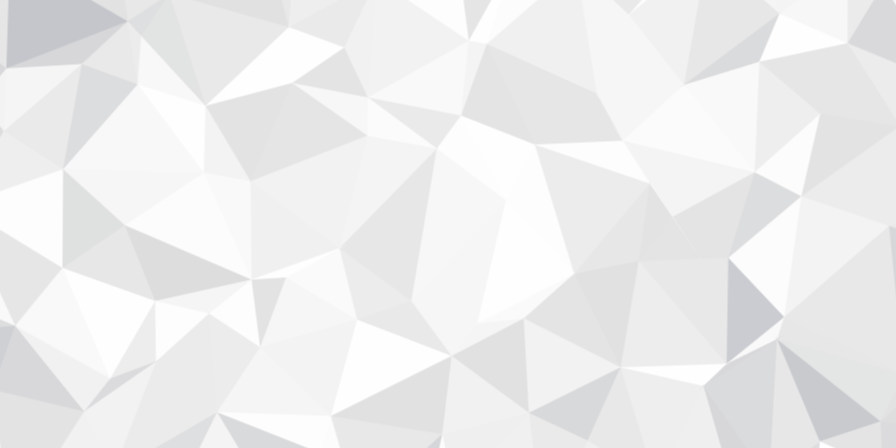
This background is drawn by a WebGL 1 fragment shader. Its source:

```glsl
precision highp float;

// Pale low-poly backdrop: a turned, jittered lattice whose quads are each cut
// into two flat triangles. Tones are random per triangle, nearly white in the
// upper middle and falling to cool greys toward the sides and the bottom.

uniform vec2 u_resolution;

#define ROWS 5.7            // lattice cells per canvas height
#define TURN 0.48           // lattice rotation in radians
#define JITTER 0.90         // vertex wander inside its cell, below 1
#define EDGE_SOFT 0.0045    // edge blur as a part of the canvas height
#define GLOW_CENTER vec2(0.49, 0.66)
#define GLOW_SCALE vec2(2.0, 1.25)
#define CENTER_DEPTH 0.105  // darkest tone drop in the middle
#define BORDER_DEPTH 0.165  // darkest tone drop at the border
#define ACCENT_DEPTH 0.09   // extra drop of the rare slate triangles
#define ACCENT_SHARE 0.10
#define SLATE_TINT vec3(1.03, 1.0, 0.91)

vec2 hash2(vec2 cell) {
  vec3 h = fract(cell.xyx * vec3(0.1031, 0.1030, 0.0973));
  h += dot(h, h.yzx + 33.33);
  return fract((h.xx + h.yz) * h.zy);
}

float cross2(vec2 a, vec2 b) {
  return a.x * b.y - a.y * b.x;
}

vec2 latticeVertex(vec2 cell) {
  return cell + 0.5 + JITTER * (hash2(cell + 17.0) - 0.5);
}

// Signed distance to the line a-b, positive on its left side.
float leftOf(vec2 p, vec2 a, vec2 b) {
  vec2 edge = b - a;
  return cross2(edge, p - a) / max(length(edge), 1e-4);
}

// Soft coverage of a counter-clockwise triangle.
float coverage(vec2 p, vec2 a, vec2 b, vec2 c, float soft) {
  float inside = min(leftOf(p, a, b), min(leftOf(p, b, c), leftOf(p, c, a)));
  return clamp(0.5 + inside / soft, 0.0, 1.0);
}

// A diagonal lies inside the quad if the other corners are on either side.
bool isInner(vec2 from, vec2 to, vec2 right, vec2 left) {
  return cross2(to - from, right - from) < 0.0
      && cross2(to - from, left - from) > 0.0;
}

// Flat colour from a random pair and the place on the canvas (0 to 1).
vec3 facetColor(vec2 random, vec2 place) {
  float border = smoothstep(0.15, 1.15, length((place - GLOW_CENTER) * GLOW_SCALE));
  float drop = mix(CENTER_DEPTH, BORDER_DEPTH, border)
             * pow(random.x, mix(2.3, 1.0, border));
  drop += ACCENT_DEPTH * border * step(1.0 - ACCENT_SHARE, random.y);
  vec3 tint = mix(vec3(1.0), SLATE_TINT, smoothstep(0.08, 0.2, drop));
  return vec3(0.997) - drop * tint;
}

void main() {
  float aspect = u_resolution.x / u_resolution.y;
  float soft = max(EDGE_SOFT, 1.0 / u_resolution.y) * ROWS;
  mat2 turn = mat2(cos(TURN), sin(TURN), -sin(TURN), cos(TURN));
  vec2 p = turn * (gl_FragCoord.xy / u_resolution.y * ROWS);
  vec2 home = floor(p);

  vec3 sum = vec3(0.0);
  float weight = 0.0;

  // Only these four quads can reach the current point.
  for (int j = -1; j <= 0; j++) {
    for (int i = -1; i <= 0; i++) {
      vec2 cell = home + vec2(float(i), float(j));
      vec2 a = latticeVertex(cell);
      vec2 b = latticeVertex(cell + vec2(1.0, 0.0));
      vec2 c = latticeVertex(cell + vec2(1.0, 1.0));
      vec2 d = latticeVertex(cell + vec2(0.0, 1.0));

      // Cut along the shorter diagonal; shift the corners so it is a-c.
      bool cutAC = isInner(a, c, b, d)
                && (!isInner(b, d, c, a) || distance(a, c) < distance(b, d));
      if (!cutAC) {
        vec2 first = a;
        a = b;
        b = c;
        c = d;
        d = first;
      }

      // Shade both triangles by their centroids, back in canvas space.
      vec2 canvas = ROWS * vec2(aspect, 1.0);
      vec2 placeB = ((a + b + c) / 3.0) * turn / canvas;
      vec2 placeD = ((a + c + d) / 3.0) * turn / canvas;
      float coverB = coverage(p, a, b, c, soft);
      float coverD = coverage(p, a, c, d, soft);
      sum += coverB * facetColor(hash2(cell + 71.3), placeB);
      sum += coverD * facetColor(hash2(cell + 143.7), placeD);
      weight += coverB + coverD;
    }
  }

  gl_FragColor = vec4(sum / max(weight, 1e-3), 1.0);
}
```
